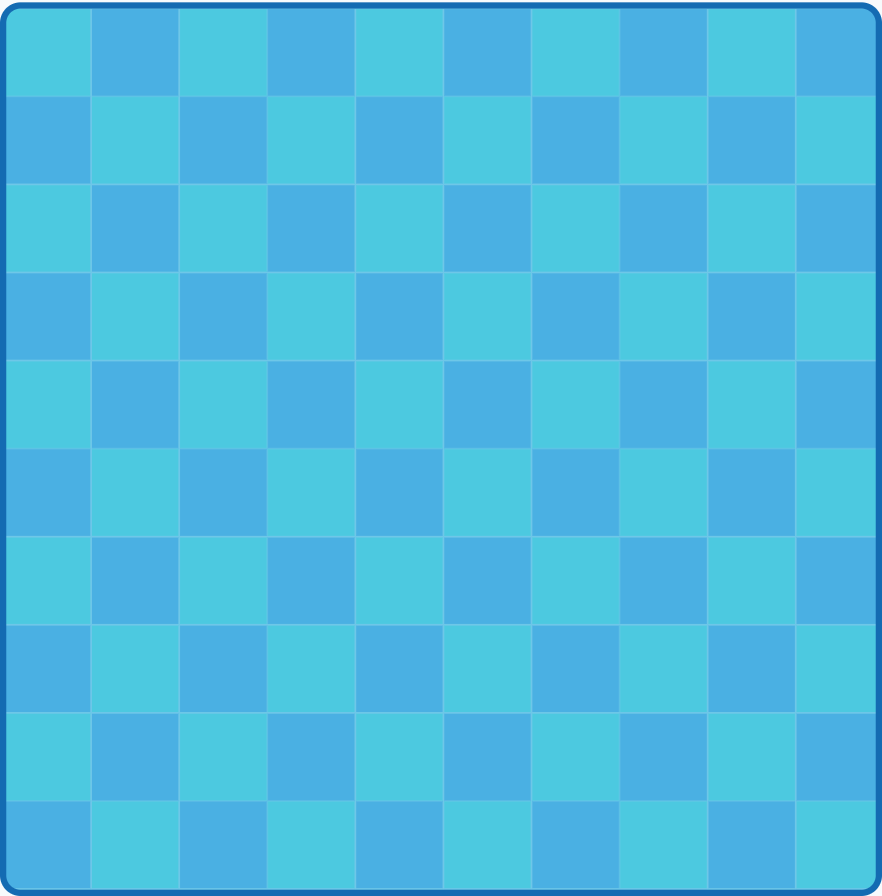
Give the GLSL for this pattern, as a WebGL 1 fragment shader.

```glsl
precision highp float;
// A ten by ten checkerboard of cyan and blue squares with hairline seams,
// set in a dark blue frame with rounded corners on a pale ground.
// Squares come from signed square waves, the frame from a rounded-box distance.

uniform vec2 u_resolution;

// Lengths are in units of the canvas height.
const float CELL = 0.0983;
const vec2 GRID_ORIGIN = vec2(0.0034, 0.0078);
const float SEAM_WIDTH = 0.0019;
const float SEAM_FAINT = 0.5;         // strength of every fourth seam
const vec2 FAINT_SEAM = vec2(3.0, 1.0); // which of four is faint, per axis
const float TOP_GAP = 0.0026;
const float FRAME_WIDTH = 0.0070;
const float CORNER_RADIUS = 0.0230;

const vec3 CYAN = vec3(0.30, 0.79, 0.88);
const vec3 BLUE = vec3(0.29, 0.69, 0.89);
const vec3 SEAM = vec3(0.43, 0.78, 0.91);
const vec3 FRAME = vec3(0.08, 0.42, 0.70);
const vec3 GROUND = vec3(0.97, 0.98, 0.99);

float roundedBox(vec2 p, vec2 halfSize, float radius) {
  vec2 q = abs(p) - halfSize + radius;
  return length(max(q, 0.0)) + min(max(q.x, q.y), 0.0) - radius;
}

// Coverage of the region where the distance is negative.
float fill(float dist, float pixel) {
  return clamp(0.5 - dist / pixel, 0.0, 1.0);
}

vec3 checkerboard(vec2 p, float pixel) {
  vec2 grid = (p - GRID_ORIGIN) / CELL;
  vec2 nearestLine = floor(grid + 0.5);
  vec2 lineDist = abs(grid - nearestLine) * CELL;

  // Alternating squares, softened where they meet
  vec2 wave = 1.0 - 2.0 * mod(floor(grid), 2.0);
  wave *= clamp(2.0 * lineDist / pixel, 0.0, 1.0);
  vec3 color = mix(CYAN, BLUE, 0.5 + 0.5 * wave.x * wave.y);

  // Seams, with every fourth one fainter
  vec2 isFaint = 1.0 - step(0.5, abs(mod(nearestLine, 4.0) - FAINT_SEAM));
  vec2 strength = mix(vec2(1.0), vec2(SEAM_FAINT), isFaint);
  float seamX = fill(lineDist.x - 0.5 * SEAM_WIDTH, pixel) * strength.x;
  float seamY = fill(lineDist.y - 0.5 * SEAM_WIDTH, pixel) * strength.y;
  return mix(color, SEAM, max(seamX, seamY));
}

void main() {
  float pixel = 1.0 / u_resolution.y;
  vec2 p = gl_FragCoord.xy * pixel;

  // Frame: the band just inside the rounded outline
  vec2 halfSize = 0.5 * vec2(u_resolution.x * pixel, 1.0 - TOP_GAP);
  float outline = roundedBox(p - halfSize, halfSize, CORNER_RADIUS);

  vec3 color = mix(FRAME, checkerboard(p, pixel), fill(outline + FRAME_WIDTH, pixel));
  color = mix(GROUND, color, fill(outline, pixel));
  gl_FragColor = vec4(color, 1.0);
}
```
